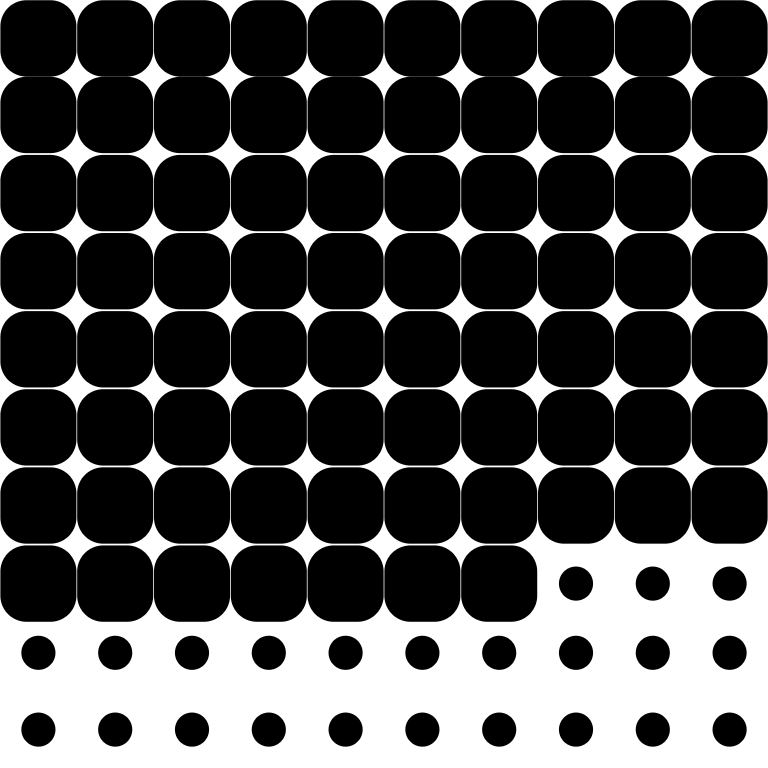
Give the GLSL for this pattern, as a WebGL 1 fragment shader.

```glsl
precision highp float;
// Draws a ten by ten tally: 77 black rounded tiles, then small dots, on white.
uniform vec2 u_resolution;

const float GRID = 10.0;
const float FILLED_CELLS = 77.0;
const float FIRST_DOT_ROW = 8.0;
const float TILE_PITCH = 0.1017;
const float TILE_START = 0.048;
const vec2 TILE_HALF = vec2(0.0495, 0.0497);
const float TILE_CORNER = 0.034;
const float DOT_RADIUS = 0.0222;
const vec3 INK = vec3(0.0);
const vec3 PAPER = vec3(1.0);

float roundedBox(vec2 p, vec2 halfSize, float radius) {
  vec2 q = abs(p) - halfSize + radius;
  return length(max(q, 0.0)) + min(max(q.x, q.y), 0.0) - radius;
}

float coverage(float dist, float pixel) {
  return clamp(0.5 - dist / pixel, 0.0, 1.0);
}

// Rows holding tiles are spaced a little wider than the even dot rows.
float rowCentre(float row) {
  float even = (row + 0.5) / GRID;
  float tiled = max(0.05, TILE_START + TILE_PITCH * row);
  return mix(tiled, even, step(FIRST_DOT_ROW, row));
}

// Signed distance to the mark in one cell, counted in reading order.
float cellMark(vec2 p, vec2 cell) {
  vec2 q = p - vec2((cell.x + 0.5) / GRID, rowCentre(cell.y));
  float index = cell.y * GRID + cell.x;
  if (index < FILLED_CELLS) return roundedBox(q, TILE_HALF, TILE_CORNER);
  return length(q) - DOT_RADIUS;
}

// Adding neighbouring coverage keeps the hairline gaps smooth.
float gridInk(vec2 p, float pixel) {
  vec2 home = floor(p * GRID);
  float ink = 0.0;
  for (int j = -1; j <= 1; j++) {
    for (int i = -1; i <= 1; i++) {
      vec2 cell = home + vec2(float(i), float(j));
      bool inside = cell.x >= 0.0 && cell.x < GRID && cell.y >= 0.0 && cell.y < GRID;
      if (inside) ink += coverage(cellMark(p, cell), pixel);
    }
  }
  return min(ink, 1.0);
}

void main() {
  vec2 uv = gl_FragCoord.xy / u_resolution;
  vec2 fromTop = vec2(uv.x, 1.0 - uv.y);
  float pixel = 1.0 / min(u_resolution.x, u_resolution.y);
  gl_FragColor = vec4(mix(PAPER, INK, gridInk(fromTop, pixel)), 1.0);
}
```
